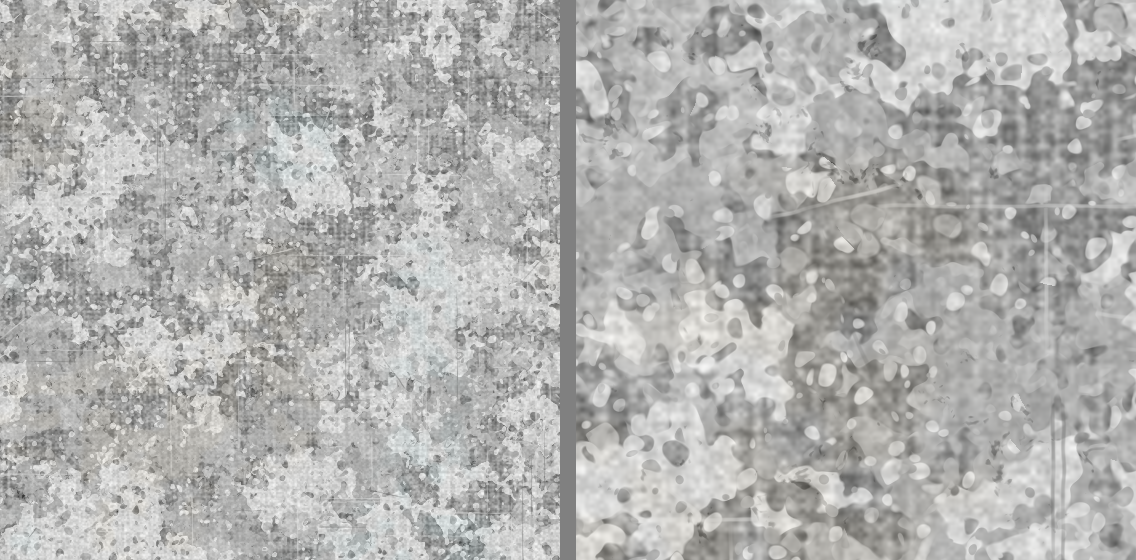
Left, the full canvas; right, a detail of the centre.
This texture is drawn by a three.js fragment shader. Its source:

```glsl
// Worn grey paint on woven canvas: dark cloth, two mid-grey coats and a pale top coat.
// Thresholded fractal noise tears the coats, jittered discs add chips and flakes,
// and stretched noise with random segments gives the threads and scratches.
varying vec2 vUv;

float hash(vec2 p) {
  return fract(sin(dot(p, vec2(127.1, 311.7))) * 43758.5453);
}

float noise(vec2 p) {
  vec2 i = floor(p), f = fract(p);
  f = f * f * (3.0 - 2.0 * f);
  return mix(mix(hash(i), hash(i + vec2(1.0, 0.0)), f.x),
             mix(hash(i + vec2(0.0, 1.0)), hash(i + vec2(1.0, 1.0)), f.x), f.y);
}

// Rough fractal noise, centred on 0.5; each octave is turned to hide the lattice
float fbm(vec2 p) {
  float sum = 0.0, total = 0.0, amp = 1.0;
  for (int i = 0; i < 5; i++) {
    sum += amp * noise(p);
    total += amp;
    amp *= 0.86;
    p = mat2(1.6, 1.2, -1.2, 1.6) * p + 17.3;
  }
  return sum / total;
}

// Fine fibres running along the given angle, centred on zero
float fibres(vec2 p, float angle) {
  float c = cos(angle), s = sin(angle);
  vec2 r = vec2(c * p.x + s * p.y, c * p.y - s * p.x);
  return noise(vec2(r.x * 18.0, r.y * 230.0) + 50.0 * angle) - 0.5;
}

// Coverage of scattered round spots on a grid of n cells; density is their share
float spots(vec2 p, float n, float density, float seed) {
  vec2 q = p * n, cell = floor(q);
  float cover = 0.0;
  for (int y = -1; y <= 1; y++) {
    for (int x = -1; x <= 1; x++) {
      vec2 c = cell + vec2(float(x), float(y));
      vec2 centre = c + vec2(hash(c + seed), hash(c + seed + 31.7));
      float radius = mix(0.15, 0.5, hash(c + seed + 57.1));
      float present = step(hash(c + seed + 83.9), density);
      float d = length(q - centre) - radius;
      cover = max(cover, present * (1.0 - smoothstep(-0.06, 0.06, d)));
    }
  }
  return cover;
}

// Thin strokes, mostly along the weave: x holds pale ones, y dark ones
vec2 scratches(vec2 p) {
  vec2 marks = vec2(0.0);
  for (int i = 0; i < 110; i++) {
    float k = float(i);
    vec2 centre = vec2(hash(vec2(k, 1.3)), hash(vec2(k, 2.7)));
    float turn = hash(vec2(k, 3.1));
    float angle = 1.5708 * floor(turn * 2.0) + 0.02 * (turn - 0.5);
    float halfLength = mix(0.02, 0.13, hash(vec2(k, 4.9)));
    if (mod(k, 3.0) < 1.0) {
      angle = turn * 6.2832;
      halfLength *= 0.4;
    }
    vec2 dir = vec2(cos(angle), sin(angle)), r = p - centre;
    float along = abs(dot(r, dir));
    float across = abs(dot(r, vec2(-dir.y, dir.x)));
    float line = (1.0 - smoothstep(0.0004, 0.0018, across))
               * (1.0 - smoothstep(halfLength * 0.7, halfLength, along));
    line *= 0.3 + 0.7 * noise(p * 70.0 + k);
    if (mod(k, 4.0) < 3.0) marks.x = max(marks.x, line);
    else marks.y = max(marks.y, line);
  }
  return marks;
}

void main() {
  vec2 p = vUv;
  vec2 wobble = vec2(noise(p * 80.0), noise(p * 80.0 + 40.0)) - 0.5;
  vec2 q = p + 0.007 * wobble;

  // Threads of the cloth, slanted fibres and fine grain, all centred on zero
  float weave = fibres(p, 1.5708) + 0.8 * fibres(p, 0.0);
  float hairs = fibres(p, 0.6) + fibres(p, 2.3);
  float grain = noise(p * 350.0) + noise(p * 210.0 + 9.0) - 1.0;
  float texture1 = weave + 0.5 * hairs;
  float cloudy = noise(p * 9.0 + 23.0) - 0.5;

  // Tones of the layers; the mid coat is itself patched with a lighter one
  float cloth = 0.585 + 0.19 * texture1 + 0.13 * grain + 0.03 * cloudy;
  float patches = smoothstep(-0.02, 0.02, fbm(q * 13.0 + 130.0) - 0.5);
  float midCoat = mix(0.680, 0.738, patches) + 0.06 * texture1 + 0.08 * grain;
  float paleCoat = 0.832 + 0.075 * texture1 + 0.105 * grain + 0.02 * cloudy;

  // Torn coats, one over the other
  float midField = fbm(q * 9.0 + 5.0);
  float paleField = fbm(q * 8.0 + 71.0) + 0.06 * (noise(p * 3.5 + 7.0) - 0.5);
  float tone = mix(cloth, midCoat, smoothstep(-0.014, 0.014, midField - 0.50));
  tone = mix(tone, paleCoat, smoothstep(-0.013, 0.013, paleField - 0.522));

  // Chips down to the cloth, then mid and pale flakes, in loose clusters
  float cluster = smoothstep(0.35, 0.65, noise(p * 11.0 + 13.0));
  tone = mix(tone, cloth, 0.9 * spots(q, 66.0, 0.06 + 0.14 * cluster, 3.0));
  tone = mix(tone, midCoat, spots(q, 54.0, 0.18 - 0.12 * cluster, 11.0));
  tone = mix(tone, paleCoat, 0.95 * spots(q, 85.0, 0.08 + 0.16 * cluster, 29.0));
  tone = mix(tone, midCoat, spots(q, 115.0, 0.12, 47.0));

  // Dark pits and scratches
  tone -= 0.16 * smoothstep(0.68, 0.76, fbm(q * 34.0 + 90.0));
  vec2 marks = scratches(p + 0.0012 * wobble);
  tone = mix(tone, 0.86, 0.65 * marks.x);
  tone = mix(tone, 0.42, 0.5 * marks.y);

  // Faint, broken teal and warm stains
  float stain = noise(p * 4.0 + 37.0) - 0.5;
  vec3 tint = mix(vec3(0.010, 0.002, -0.014), vec3(-0.024, 0.002, 0.006), step(0.0, stain));
  tint *= smoothstep(0.15, 0.38, abs(stain)) * smoothstep(0.3, 0.7, noise(q * 32.0));
  gl_FragColor = vec4(clamp(vec3(tone) + tint + vec3(0.0, 0.001, -0.002), 0.0, 1.0), 1.0);
}
```
